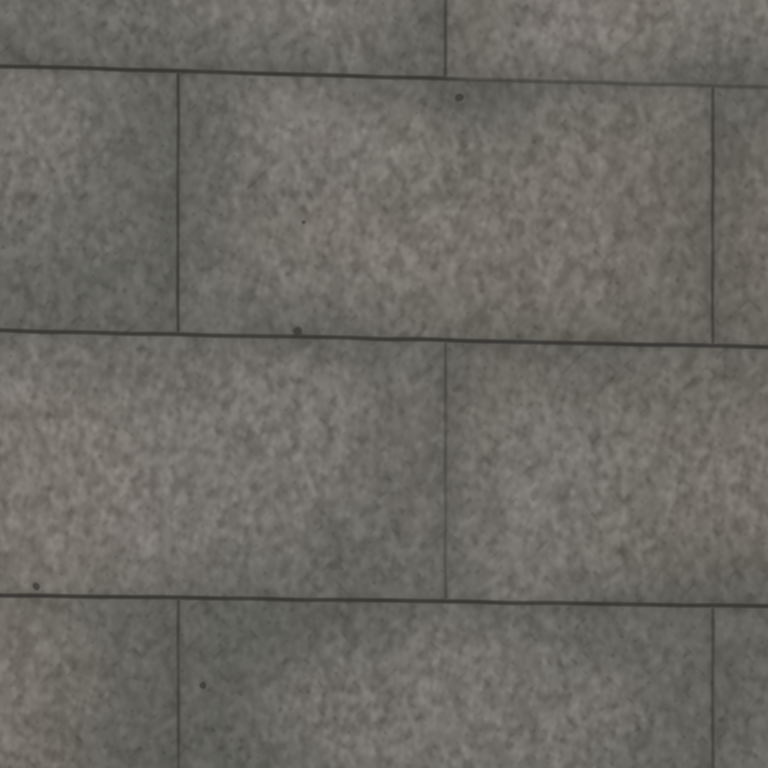
A Shadertoy shader for this texture:

```glsl
// Weathered grey stone slabs in a running bond, with thin, slightly tilted joints.
// A sheared grid gives the courses; layered value noise adds stains and granite
// grain, and a jittered cell grid scatters a few dark pits.

const vec3 DAMP_STONE  = vec3(0.372, 0.370, 0.347);
const vec3 DRY_STONE   = vec3(0.490, 0.470, 0.447);
const vec3 JOINT_COLOR = vec3(0.215, 0.210, 0.195);
const vec3 PIT_COLOR   = vec3(0.220, 0.210, 0.200);
const float SLAB_WIDTH = 0.696;

float hash(vec2 p) {
    vec3 q = fract(p.xyx * vec3(0.1031, 0.1030, 0.0973));
    q += dot(q, q.yzx + 33.33);
    return fract((q.x + q.y) * q.z);
}

float valueNoise(vec2 p) {
    vec2 cell = floor(p), f = fract(p);
    f = f * f * (3.0 - 2.0 * f);
    float low = mix(hash(cell), hash(cell + vec2(1, 0)), f.x);
    float high = mix(hash(cell + vec2(0, 1)), hash(cell + vec2(1, 1)), f.x);
    return mix(low, high, f.y);
}

vec2 rotate(vec2 p, float angle) {
    float c = cos(angle), s = sin(angle);
    return vec2(c * p.x - s * p.y, s * p.x + c * p.y);
}

float fbm(vec2 p) {
    float sum = 0.0, weight = 0.5;
    for (int i = 0; i < 3; i++) {
        sum += weight * valueNoise(p);
        p = rotate(p, 0.64) * 2.0 + 7.3;
        weight *= 0.45;
    }
    return sum / 0.826;
}

// Soft line coverage from a distance, a half width and a blur radius
float line(float dist, float halfWidth, float blur) {
    return 1.0 - smoothstep(halfWidth - blur, halfWidth + blur, dist);
}

// Mineral grain, centred on zero; layers are turned to hide the lattice
float grain(vec2 p) {
    vec2 q = p * vec2(1.0, 0.8);
    float coarse = valueNoise(rotate(q, 0.5) * 65.0 + 5.0);
    float medium = valueNoise(rotate(q, -0.4) * 115.0 + 31.0);
    float fine = valueNoise(rotate(q, 1.1) * 170.0 + 57.0);
    return 0.25 * coarse + 0.45 * medium + 0.30 * fine - 0.5;
}

// Sparse irregular pits, at most one per cell
float pits(vec2 p, float cells, float blur) {
    vec2 id = floor(p * cells);
    vec2 center = (id + 0.2 + 0.6 * vec2(hash(id + 3.1), hash(id + 8.7))) / cells;
    float present = step(0.80, hash(id + 15.0));
    float radius = mix(0.003, 0.006, hash(id + 21.0));
    float dist = length(p - center) + 0.006 * (valueNoise(p * 120.0) - 0.5);
    return present * line(dist, radius, blur);
}

void mainImage(out vec4 fragColor, in vec2 fragCoord) {
    vec2 p = fragCoord / iResolution.y;
    float blur = max(0.0022, 1.0 / iResolution.y);

    // Courses tilt down to the right and narrow a little
    float rowHeight = 0.3445 - 0.0068 * p.x;
    float wobble = 0.0012 * (valueNoise(p * 18.0) - 0.5);
    float v = (p.y + wobble - 0.225 + 0.0145 * p.x) / rowHeight;
    float row = floor(v);
    float u = (p.x + wobble - 0.232) / SLAB_WIDTH - 0.5 * (1.0 - mod(row, 2.0));
    vec2 slab = vec2(floor(u), row);
    vec2 local = fract(vec2(u, v));
    vec2 edge = min(local, 1.0 - local) * vec2(SLAB_WIDTH, rowHeight);

    // Dry, paler middles with damp borders and drifting stains
    float stain = fbm(p * 4.5 + 11.0 * hash(slab)) - 0.5;
    float inner = smoothstep(-0.02, 0.20, edge.x + 0.14 * stain)
                * smoothstep(-0.03, 0.12, edge.y + 0.14 * stain);
    float dryness = 0.22 + 0.52 * inner + 0.55 * stain;
    dryness += 0.12 * (hash(slab + 5.0) - 0.5);
    vec3 color = mix(DAMP_STONE, DRY_STONE, clamp(dryness, 0.0, 1.1));

    // Faint warm and cool drift, then grain and a few dark flecks
    float warmth = fbm(p * 3.0 + 40.0) - 0.5;
    color += warmth * vec3(0.012, 0.0, -0.012);
    color += grain(p) * mix(0.13, 0.20, inner);
    color -= 0.035 * smoothstep(0.70, 1.0, valueNoise(rotate(p, 0.8) * 120.0 + 60.0));
    color = mix(color, PIT_COLOR, 0.7 * pits(p, 6.0, blur));

    // Strong bed joints and fainter, unevenly worn upright joints
    float wear = valueNoise(p * 22.0 + 17.0);
    float bedLine = floor(v + 0.5);
    float filled = step(1.5, bedLine) * smoothstep(0.56, 0.62, p.x);
    float bedStrength = (0.95 - 0.2 * wear) * (1.0 - 0.5 * filled);
    float headStrength = mix(0.45, 0.85, hash(vec2(floor(u + 0.5), row))) - 0.25 * wear;
    float bed = bedStrength * line(edge.y, 0.0026, blur);
    float head = headStrength * line(edge.x, 0.0020, blur);
    float grime = 0.08 * exp(-min(edge.x, edge.y) / 0.008);
    color = mix(color * (1.0 - grime), JOINT_COLOR, max(bed, head));

    fragColor = vec4(color, 1.0);
}
```
